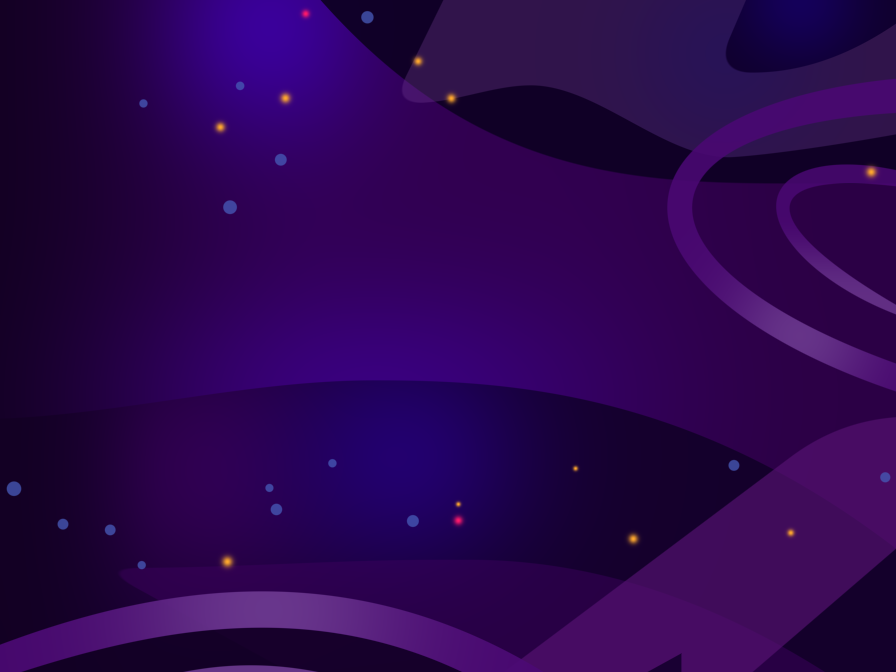
Reproduce this background procedurally as a Shadertoy shader.

```glsl
// Abstract violet night: soft glows behind translucent hills, waves and ribbons,
// with scattered blue discs and gold sparks. Shapes are height curves and
// sheared ellipses, blended from back to front in units of canvas height.

const vec3 NIGHT = vec3(0.07, 0.00, 0.13);
const vec3 PLUM = vec3(0.19, 0.00, 0.31);
const vec3 VIOLET = vec3(0.23, 0.00, 0.53);
const vec3 INDIGO = vec3(0.14, 0.00, 0.46);
const vec3 BLUE_GLOW = vec3(0.23, 0.00, 0.62);
const vec3 MIST = vec3(0.45, 0.24, 0.58);
const vec3 RIBBON_DEEP = vec3(0.29, 0.03, 0.45);
const vec3 RIBBON_PALE = vec3(0.43, 0.23, 0.57);
const vec3 BAND = vec3(0.34, 0.07, 0.45);
const vec3 DISC = vec3(0.27, 0.34, 0.70);
const vec3 GOLD = vec3(1.00, 0.66, 0.18);
const vec3 PINK = vec3(1.00, 0.10, 0.42);
const int DISC_COUNT = 15;
const int SPARK_COUNT = 12;

// Antialiased coverage of a region with negative distance inside
float cover(float d) {
    float w = 0.8 / iResolution.y;
    return 1.0 - smoothstep(-w, w, d);
}

float glow(vec2 p, vec2 center, vec2 radius) {
    vec2 q = (p - center) / radius;
    return exp(-2.0 * dot(q, q));
}

float smoothMax(float a, float b, float k) {
    float h = max(k - abs(a - b), 0.0) / k;
    return max(a, b) + 0.25 * h * h * k;
}

vec2 hash2(float n) {
    return fract(sin(vec2(n * 12.99 + 3.1, n * 78.23 + 1.7)) * 43758.5);
}

// Ellipse with its tip at the left, sheared downwards to the right
float loopDistance(vec2 p, vec2 tip, float width, float taper, float shear) {
    vec2 q = p - tip;
    q.y += shear * q.x;
    float f = q.y * q.y - q.x * (width - taper * q.x);
    vec2 slope = vec2(2.0 * shear * q.y - width + 2.0 * taper * q.x, 2.0 * q.y);
    return f / max(length(slope), 0.01);
}

vec3 backdrop(vec2 p) {
    vec3 c = mix(NIGHT, PLUM, smoothstep(-0.08, 0.50, p.x));
    c = mix(c, vec3(0.17, 0.0, 0.27), smoothstep(0.8, 1.25, p.x));
    c = mix(c, VIOLET, 0.85 * glow(p, vec2(0.56, 0.41), vec2(0.46, 0.24)));
    return mix(c, BLUE_GLOW, 0.95 * glow(p, vec2(0.40, 0.96), vec2(0.23, 0.25)));
}

// Dark canopy, misty wave and deep blue blob at the upper right
vec3 canopy(vec3 c, vec2 p) {
    float edge = 0.727 + 0.273 * pow(max(1.2 - p.x, 0.0) / 0.723, 3.0);
    c = mix(c, vec3(0.055, 0.0, 0.14), 0.94 * cover((edge - p.y) * 0.8));

    float wave = 0.847 + 0.026 * smoothstep(0.62, 0.79, p.x)
        - 0.107 * smoothstep(0.79, 1.085, p.x)
        + 0.034 * pow(max(p.x - 1.085, 0.0) / 0.248, 1.3);
    float side = (0.60 + 0.49 * (p.y - 0.878) - p.x) * 0.9;
    vec3 mist = mix(MIST, vec3(0.35, 0.22, 0.72), glow(p, vec2(1.08, 0.92), vec2(0.2)));
    c = mix(c, mist, 0.33 * cover(smoothMax(wave - p.y, side, 0.04)));

    float left = (1.08 + 0.43 * (p.y - 0.93) - p.x) * 0.92;
    float base = 0.892 + 1.6 * (p.x - 1.12) * (p.x - 1.12) - p.y;
    vec3 blob = mix(vec3(0.06, 0.0, 0.17), vec3(0.08, 0.0, 0.35),
        glow(p, vec2(1.19, 1.0), vec2(0.13)));
    return mix(c, blob, cover(smoothMax(left, base, 0.05)));
}

// Two nested ribbons entering from the right
vec3 sideRibbons(vec3 c, vec2 p) {
    float outer = max(loopDistance(p, vec2(0.993, 0.691), 0.217, 0.17, 0.12),
        -loopDistance(p, vec2(1.03, 0.691), 0.151, 0.12, 0.15));
    float inner = max(loopDistance(p, vec2(1.155, 0.693), 0.111, 0.26, 0.30),
        -loopDistance(p, vec2(1.175, 0.690), 0.057, 0.05, 0.35));
    vec3 outerTint = mix(RIBBON_DEEP, RIBBON_PALE, glow(p, vec2(1.19, 0.50), vec2(0.16)));
    vec3 innerTint = mix(RIBBON_DEEP, RIBBON_PALE, smoothstep(0.68, 0.56, p.y) * 0.9);
    c = mix(c, outerTint, 0.88 * cover(outer));
    return mix(c, innerTint, 0.85 * cover(inner));
}

// Large dark hill, low purple hill and the diagonal band
vec3 hills(vec3 c, vec2 p) {
    float d = p.x - 0.556;
    float top = 0.434 - 0.456 * pow(max(d, 0.0), 2.38) - 0.058 * smoothstep(0.0, 0.6, -d);
    vec3 hill = mix(vec3(0.08, 0.0, 0.17), vec3(0.19, 0.0, 0.31),
        glow(p, vec2(0.32, 0.30), vec2(0.28, 0.30)));
    hill = mix(hill, INDIGO, 0.9 * glow(p, vec2(0.60, 0.32), vec2(0.27, 0.25)));
    hill = mix(hill, NIGHT, smoothstep(0.25, 0.0, p.x) * 0.8);
    c = mix(c, hill, cover(p.y - top));

    float low = 0.155 + 0.012 * smoothstep(0.2, 0.65, p.x) - 0.6 * pow(max(p.x - 0.7, 0.0), 2.0);
    float under = (0.135 - 0.55 * (p.x - 0.185) - p.y) * 0.88;
    c = mix(c, vec3(0.23, 0.0, 0.36), 0.5 * cover(smoothMax(p.y - low, under, 0.03)));

    float band = smoothMax((p.y - 0.75 * (p.x - 0.75)) * 0.8, p.y - 0.38, 0.06);
    band = max(band, (0.86 * (p.x - 1.12) - p.y) * 0.76);
    c = mix(c, BAND, 0.66 * cover(band));
    float notch = max(p.y - 0.55 * (p.x - 0.9635), p.x - 1.014);
    return mix(c, vec3(0.10, 0.0, 0.20), cover(notch));
}

// Arched ribbons rising from the lower edge
vec3 arches(vec3 c, vec2 p) {
    float d = p.x - 0.39;
    float outer = p.y - (0.12 - 0.6 * d * d - 0.2 * d * d * d);
    float inner = p.y - (0.066 - 0.64 * d * d - 0.35 * d * d * d);
    vec3 tint = mix(RIBBON_DEEP, RIBBON_PALE, glow(p, vec2(0.40, 0.09), vec2(0.30)));
    c = mix(c, vec3(0.07, 0.0, 0.14), 0.8 * cover(inner));
    c = mix(c, tint, 0.92 * cover(max(outer, -inner)));
    float crest = p.y - 0.01 + pow(p.x - 0.373, 2.0);
    return mix(c, RIBBON_PALE, 0.9 * cover(crest));
}

// Scattered lights keep clear of the calm central strip
vec2 scatter(float n) {
    vec2 h = hash2(n);
    float y = h.y < 0.5 ? 0.12 + 0.4 * h.y : 0.32 + 0.67 * h.y;
    return vec2(h.x * 1.333, y);
}

vec3 lights(vec3 c, vec2 p) {
    for (int i = 0; i < DISC_COUNT; i++) {
        float n = float(i);
        float size = mix(0.006, 0.012, pow(hash2(n + 50.0).x, 2.0));
        c = mix(c, DISC, 0.8 * cover(length(p - scatter(n)) - size));
    }
    for (int i = 0; i < SPARK_COUNT; i++) {
        float n = float(i) + 100.0;
        float size = mix(0.005, 0.012, hash2(n + 50.0).y);
        float r = length(p - scatter(n)) / size;
        c = mix(c, i % 6 == 5 ? PINK : GOLD, exp(-2.2 * r * r));
    }
    return c;
}

void mainImage(out vec4 fragColor, in vec2 fragCoord) {
    vec2 p = fragCoord / iResolution.xy * vec2(4.0 / 3.0, 1.0);
    vec3 color = backdrop(p);
    color = canopy(color, p);
    color = sideRibbons(color, p);
    color = hills(color, p);
    color = arches(color, p);
    color = lights(color, p);
    fragColor = vec4(color, 1.0);
}
```
